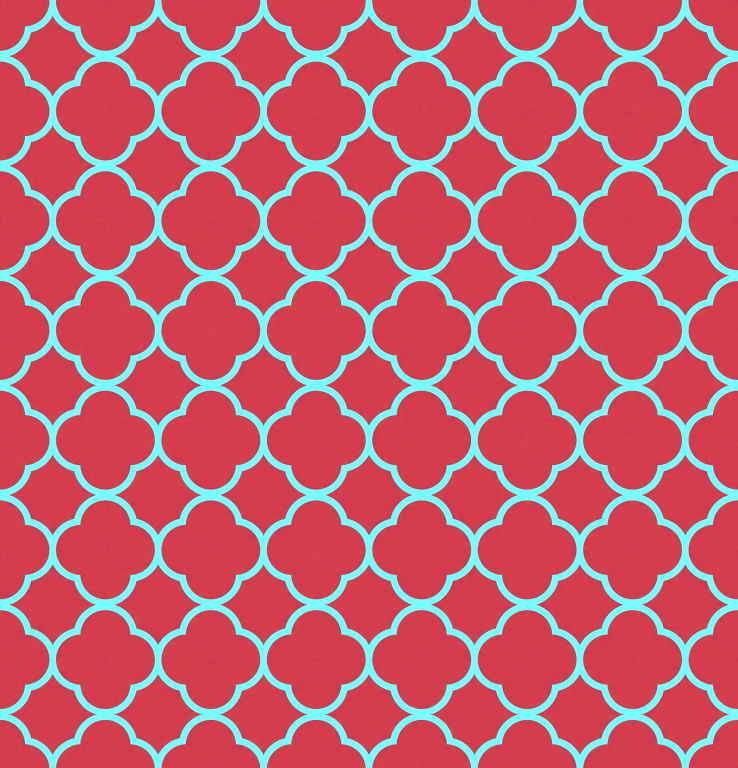
A Shadertoy shader for this pattern:

```glsl
// Quatrefoil trellis: cyan four-lobed outlines touching in a grid on red.
// Each cell is folded to one quadrant, where two circles form the lobes; the
// outline is a band around their union, with faint wrapped mottling beside it.

#define REPEATS vec2(7.0, 7.0)
#define ROW_SHIFT 0.012        // vertical phase, in cells
#define LOBE_OFFSET 0.231      // lengths below are in cell widths
#define LOBE_RADIUS 0.270
#define LINE_WIDTH 0.0645
#define EDGE_SOFT 0.007
#define RED_BLEED 2.2          // the red channel blends over a wider edge
#define MOTTLE_GRID vec2(184.0, 192.0)
#define MOTTLE_AMOUNT 0.07
#define MOTTLE_REACH 0.07
#define GROUND vec3(0.83, 0.24, 0.30)
#define LINE_COLOR vec3(0.46, 0.995, 0.995)

float hash(vec2 p) {
    vec3 q = fract(vec3(p.xyx) * 0.1031);
    q += dot(q, q.yzx + 33.33);
    return fract((q.x + q.y) * q.z);
}

// Value noise whose lattice wraps after one period.
float wrappedNoise(vec2 p, vec2 period) {
    vec2 i = floor(p);
    vec2 f = fract(p);
    f = f * f * (3.0 - 2.0 * f);
    vec2 a = mod(i, period);
    vec2 b = mod(i + 1.0, period);
    return mix(mix(hash(a), hash(vec2(b.x, a.y)), f.x),
               mix(hash(vec2(a.x, b.y)), hash(b), f.x), f.y);
}

// Signed distance to the union of four circles, folded by symmetry.
float quatrefoil(vec2 p) {
    p = abs(p);
    float side = length(p - vec2(LOBE_OFFSET, 0.0));
    float top = length(p - vec2(0.0, LOBE_OFFSET));
    return min(side, top) - LOBE_RADIUS;
}

void mainImage(out vec4 fragColor, in vec2 fragCoord) {
    vec2 uv = fragCoord / iResolution.xy;
    float pixel = REPEATS.x / iResolution.x;

    // Cell coordinates, scaled so that one unit is one cell width
    vec2 cellSize = vec2(1.0, iResolution.y * REPEATS.x / (iResolution.x * REPEATS.y));
    vec2 cell = fract(uv * REPEATS + vec2(0.5, 0.5 + ROW_SHIFT)) - 0.5;
    float band = abs(quatrefoil(cell * cellSize)) - 0.5 * LINE_WIDTH;

    // Outline, with a softer edge in the red channel
    float soft = max(EDGE_SOFT, 0.6 * pixel);
    vec3 width = soft * vec3(RED_BLEED, 1.0, 1.0);
    vec3 ink = 1.0 - smoothstep(-width, width, vec3(band));
    vec3 color = mix(GROUND, LINE_COLOR, ink);

    // Faint mottling of the ground, fading away from the outline
    float grain = wrappedNoise(uv * MOTTLE_GRID, MOTTLE_GRID) - 0.5;
    float nearLine = exp(-max(band, 0.0) / MOTTLE_REACH) * (1.0 - ink.y);
    color += MOTTLE_AMOUNT * grain * nearLine * vec3(0.6, 1.0, -0.8);

    fragColor = vec4(clamp(color, 0.0, 1.0), 1.0);
}
```
